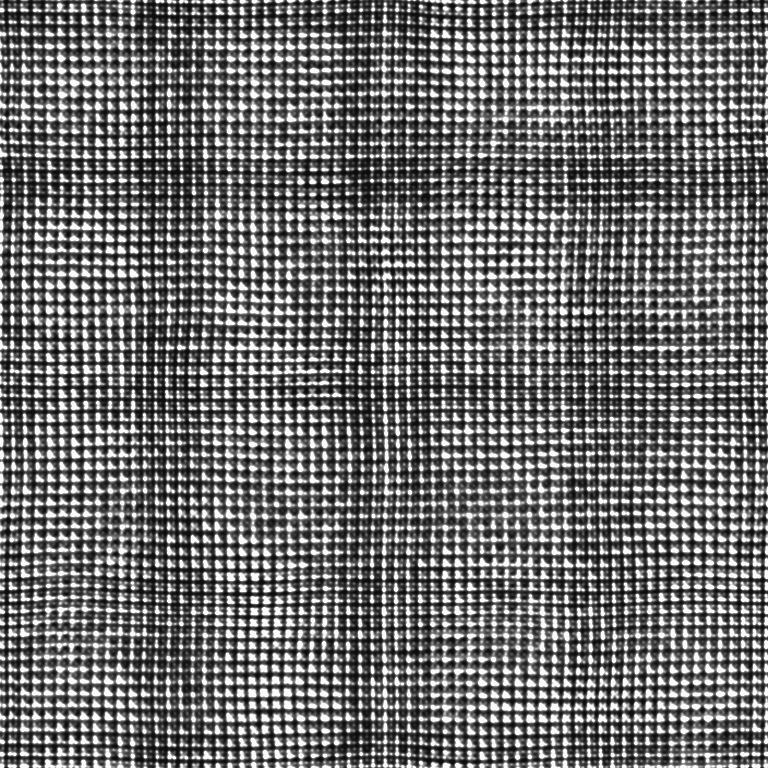
Write a three.js fragment shader that draws this pattern.

```glsl
varying vec2 vUv;

const float TAU = 6.2831853;
const float DOTS = 64.0;
const float PATCHES = 4.0;

float hash(vec2 p) {
  vec3 q = fract(vec3(p.xyx) * 0.1031);
  q += dot(q, q.yzx + 33.33);
  return fract((q.x + q.y) * q.z);
}

// Smooth value noise from -1 to 1 that wraps after a whole period
float wrapNoise(vec2 p, vec2 period, float seed) {
  vec2 cell = floor(p);
  vec2 f = fract(p);
  f = f * f * (3.0 - 2.0 * f);
  vec2 lo = mod(cell, period) + seed;
  vec2 hi = mod(cell + 1.0, period) + seed;
  float bottom = mix(hash(lo), hash(vec2(hi.x, lo.y)), f.x);
  float top = mix(hash(vec2(lo.x, hi.y)), hash(hi), f.x);
  return 2.0 * mix(bottom, top, f.y) - 1.0;
}

float patchNoise(vec2 uv, float count, float seed) {
  return wrapNoise(uv * count, vec2(count), seed);
}

// 1 on the dark bands, 0 at the patch centres, unevenly spaced
vec2 bandMask(vec2 uv, float count) {
  vec2 bent = uv + 0.033 * sin(TAU * uv);
  vec2 wave = 0.5 + 0.5 * cos(TAU * count * bent);
  return wave * wave;
}

// Thread phases, drifting slightly from patch to patch
vec2 threadPhase(vec2 uv, float count) {
  vec2 drift = vec2(patchNoise(uv, 8.0, 11.0), patchNoise(uv, 8.0, 37.0));
  return TAU * (count * uv - 0.1) + 1.1 * drift;
}

// Uneven weight of single threads along one axis
float threadWeight(float x, float count, float seed) {
  return wrapNoise(vec2(x * count, 0.0), vec2(count, 1.0), seed);
}

float weave(vec2 uv, float count, vec2 band) {
  vec2 phase = threadPhase(uv, count);
  vec2 fade = vec2(patchNoise(uv, 12.0, 53.0), patchNoise(uv, 12.0, 71.0));
  vec2 strength = 0.9 - 0.15 * band + 0.2 * fade;

  // Lopsided threads that split in two on the bands
  float threads = dot(strength, cos(phase));
  vec2 halves = cos(2.0 * phase + 1.6 + 1.8 * fade.yx);
  float split = dot(0.3 + 0.35 * band, halves) + 0.25 * halves.x * halves.y;

  // Diagonal tails of the dots
  float tilt = patchNoise(uv, 12.0, 89.0);
  float slant = 0.3 * cos(phase.x + phase.y + 2.0 * tilt);
  slant += 0.35 * tilt * sin(phase.x - phase.y);
  return threads + split + slant;
}

void main() {
  vec2 band = bandMask(vUv, PATCHES);

  // Broad light and dark patches
  float light = 0.18 - 0.24 * (band.x + band.y);
  light += 0.05 * patchNoise(vUv, PATCHES, 5.0);

  // Wear of threads, strongest on the bands, and of single dots
  vec2 wear = 0.08 + 0.3 * band;
  light += wear.x * threadWeight(vUv.x, DOTS, 101.0);
  light += wear.y * threadWeight(vUv.y, DOTS, 131.0);
  light += 0.6 * patchNoise(vUv, 2.0 * DOTS, 17.0);

  float tone = 0.41 * exp(0.76 * (weave(vUv, DOTS, band) + light)) - 0.04;
  gl_FragColor = vec4(vec3(clamp(tone, 0.05, 0.98)), 1.0);
}
```
